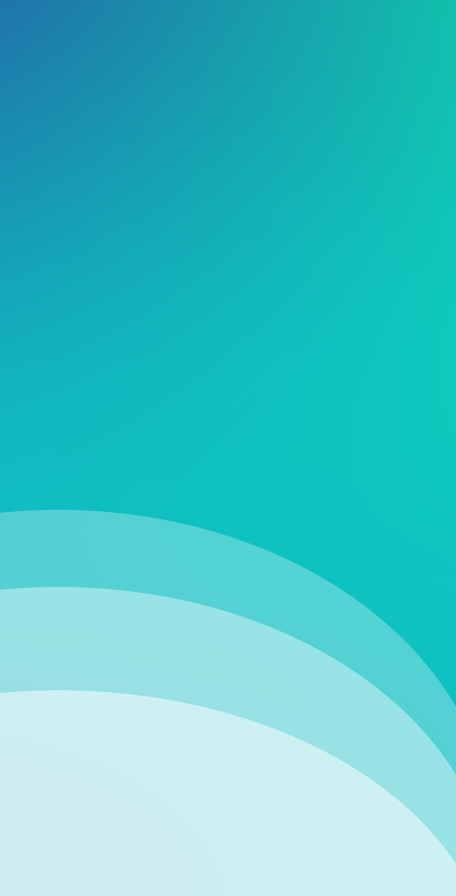
A WebGL 2 fragment shader for this background:

```glsl
#version 300 es
precision highp float;

uniform vec2 u_resolution;
out vec4 fragColor;

// Blue corner melting into turquoise; depth runs from the top edge down.
vec3 backdrop(float across, float depth) {
    vec3 left = mix(vec3(0.136, 0.386, 0.634), vec3(0.06, 0.74, 0.76),
                    smoothstep(-0.25, 0.6, depth));
    left = mix(left, vec3(0.06, 0.62, 0.73), smoothstep(0.65, 1.0, depth));

    vec3 right = mix(vec3(0.07, 0.75, 0.68), vec3(0.055, 0.79, 0.745),
                     smoothstep(0.0, 0.4, depth));
    right = mix(right, vec3(0.06, 0.745, 0.765), smoothstep(0.4, 0.9, depth));

    return mix(left, right, pow(across, 1.12));
}

// Approximate signed distance to an ellipse, negative inside.
float ellipseDistance(vec2 p, vec2 radii) {
    float k = length(p / radii);
    return k * (k - 1.0) / max(length(p / (radii * radii)), 0.001);
}

void main() {
    vec2 uv = gl_FragCoord.xy / u_resolution;
    float aspect = u_resolution.x / u_resolution.y;
    float pixel = 1.0 / u_resolution.y;
    vec3 color = backdrop(uv.x, 1.0 - uv.y);

    // Stacked translucent hills, each lower, flatter and whiter.
    for (int i = 0; i < 3; i++) {
        float n = float(i);
        float crest = 0.431 - 0.0715 * n - 0.0146 * n * n;
        vec2 radii = vec2(0.954 * aspect, 0.370 - 0.012 * n - 0.005 * n * n);
        vec2 p = vec2((uv.x - 0.128) * aspect, uv.y - crest + radii.y);

        // Below its centre each hill continues straight down.
        p.y = max(p.y, 0.0);
        float cover = smoothstep(0.75 * pixel, -0.75 * pixel, ellipseDistance(p, radii));
        color = mix(color, vec3(1.0), cover * (0.285 + 0.115 * n));
    }

    fragColor = vec4(color, 1.0);
}
```
